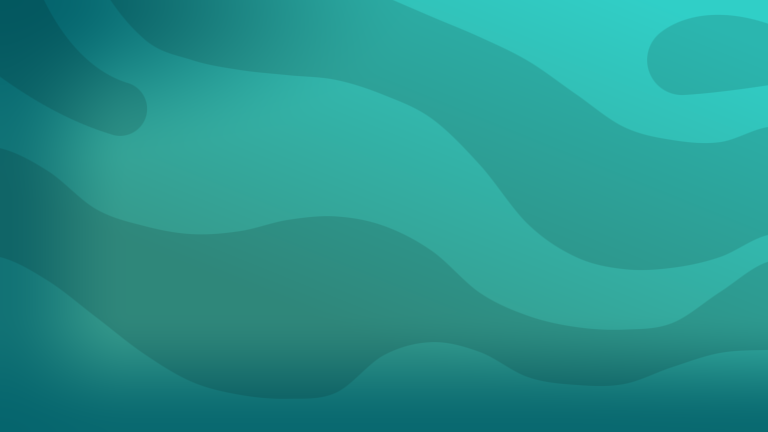
This background is drawn by a WebGL 2 fragment shader. Its source:

```glsl
#version 300 es
precision highp float;
// Flowing teal waves: two darker ribbons and two rounded lobes over a gradient.
// Ribbon edges are smooth splines in x; lobes are circles swept along a curve.
// The light comes from the upper right, with deep teal at the left and bottom.

uniform vec2 u_resolution;
out vec4 outColor;

const int LAST = 16; // index of the last spline knot

// Edge heights at equal steps from the left side to the right side
const float UPPER_TOP[17] = float[17](
  1.370, 1.326, 1.282, 1.238, 1.194, 1.150, 1.104, 1.058, 1.009,
  0.961, 0.914, 0.859, 0.782, 0.706, 0.676, 0.671, 0.706);
const float UPPER_BASE[17] = float[17](
  1.602, 1.324, 1.056, 0.910, 0.861, 0.838, 0.826, 0.815, 0.780,
  0.725, 0.618, 0.481, 0.405, 0.377, 0.380, 0.405, 0.456);
const float LOWER_TOP[17] = float[17](
  0.657, 0.604, 0.516, 0.477, 0.458, 0.465, 0.491, 0.499, 0.477,
  0.419, 0.322, 0.269, 0.243, 0.237, 0.252, 0.324, 0.394);
const float LOWER_BASE[17] = float[17](
  0.405, 0.350, 0.266, 0.181, 0.116, 0.086, 0.077, 0.091, 0.178,
  0.208, 0.185, 0.127, 0.109, 0.111, 0.150, 0.183, 0.190);

const vec3 GREEN = vec3(0.21, 0.60, 0.545);
const vec3 BRIGHT = vec3(0.19, 0.81, 0.78);
const vec3 DEEP = vec3(0.015, 0.39, 0.425);
const float RIBBON_SHADE = 0.88;

// Catmull-Rom height of an edge at x in 0..1
float splineHeight(float knots[17], float x) {
  float s = clamp(x * float(LAST), 0.0, float(LAST) - 0.001);
  int i = int(s);
  float t = s - float(i);
  float a = knots[max(i - 1, 0)];
  float b = knots[i];
  float c = knots[i + 1];
  float d = knots[min(i + 2, LAST)];
  return b + 0.5 * t * (c - a + t * (2.0 * a - 5.0 * b + 4.0 * c - d
       + t * (3.0 * (b - c) + d - a)));
}

// Antialiased coverage where the signed distance is negative
float coverage(float dist) {
  float w = max(fwidth(dist), 0.00001);
  return 1.0 - smoothstep(-0.7 * w, 0.7 * w, dist);
}

float ribbon(float top[17], float base[17], vec2 uv) {
  float below = coverage(uv.y - splineHeight(top, uv.x));
  float above = coverage(splineHeight(base, uv.x) - uv.y);
  return below * above;
}

// Circles along a quadratic curve; z holds the radius
float lobe(vec2 p, vec3 start, vec3 bend, vec3 end) {
  float dist = 10.0;
  for (int i = 0; i <= 40; i++) {
    float t = float(i) / 40.0;
    vec3 c = mix(mix(start, bend, t), mix(bend, end, t), t);
    dist = min(dist, length(p - c.xy) - c.z);
  }
  return coverage(dist);
}

vec3 background(vec2 uv) {
  float light = clamp(0.69 * uv.x + 0.96 * uv.y - 0.54, 0.0, 1.0);
  vec3 color = mix(GREEN, BRIGHT, light);
  // Deep teal fades from the left, the bottom and the upper left corner
  float left = 0.72 * (1.0 - smoothstep(0.0, 0.17, uv.x));
  float bottom = 0.9 * (1.0 - smoothstep(0.0, 0.28, uv.y));
  vec2 cornerOffset = vec2(uv.x / 0.55, (1.0 - uv.y) / 0.40);
  float corner = 1.0 - smoothstep(0.0, 1.0, length(cornerOffset));
  float depth = 1.0 - (1.0 - left) * (1.0 - bottom) * (1.0 - corner);
  return mix(color, DEEP, depth);
}

void main() {
  vec2 uv = gl_FragCoord.xy / u_resolution;
  vec2 p = uv * vec2(16.0 / 9.0, 1.0); // height units

  float shade = ribbon(UPPER_TOP, UPPER_BASE, uv);
  shade = max(shade, ribbon(LOWER_TOP, LOWER_BASE, uv));
  shade = max(shade, lobe(p, vec3(-0.046, 1.023, 0.127),
                          vec3(0.106, 0.800, 0.0625), vec3(0.278, 0.748, 0.0625)));
  shade = max(shade, lobe(p, vec3(1.579, 0.861, 0.081),
                          vec3(1.667, 0.894, 0.109), vec3(1.852, 0.861, 0.046)));

  vec3 color = background(uv) * mix(1.0, RIBBON_SHADE, shade);
  outColor = vec4(color, 1.0);
}
```
